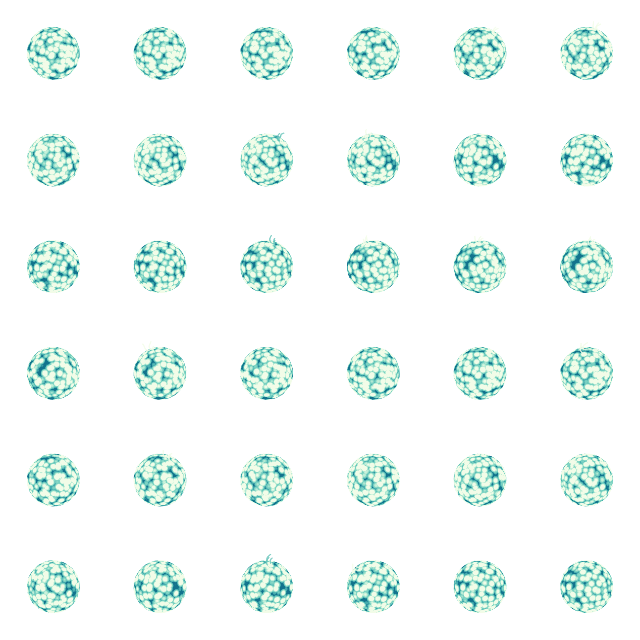
This pattern is drawn by a WebGL 1 fragment shader. Its source:

```glsl
precision highp float;
// Six by six grid of teal and cream spheres with slowly shifting cellular mottling.

uniform vec2 u_resolution;

vec3 hash3(vec3 p) {
  return fract(sin(vec3(dot(p, vec3(127.1, 311.7, 74.7)),
                        dot(p, vec3(269.5, 183.3, 246.1)),
                        dot(p, vec3(113.5, 271.9, 124.6)))) * 43758.5);
}

// Distance to the nearest feature point; points drift with phase.
float cellular(vec3 p, float phase) {
  vec3 base = floor(p);
  float nearest = 4.0;
  for (int x = -1; x <= 1; x++)
    for (int y = -1; y <= 1; y++)
      for (int z = -1; z <= 1; z++) {
        vec3 cell = base + vec3(float(x), float(y), float(z));
        vec3 point = cell + 0.5 + 0.45 * sin(phase + 6.2832 * hash3(cell));
        nearest = min(nearest, distance(p, point));
      }
  return nearest;
}

// Cream through mint and teal to deep blue.
vec3 palette(float t) {
  vec3 color = vec3(0.95, 0.99, 0.91);
  color = mix(color, vec3(0.74, 0.93, 0.84), smoothstep(0.42, 0.53, t));
  color = mix(color, vec3(0.48, 0.82, 0.76), smoothstep(0.53, 0.64, t));
  color = mix(color, vec3(0.27, 0.67, 0.68), smoothstep(0.66, 0.77, t));
  return mix(color, vec3(0.07, 0.45, 0.55), smoothstep(0.77, 0.87, t));
}

// Coverage of a short wavy hair leaving root along the given angle.
float strand(vec2 p, vec2 root, float angle, float len, float pixel) {
  vec2 d = p - root;
  vec2 along = vec2(cos(angle), sin(angle));
  vec2 q = vec2(dot(d, along), dot(d, vec2(-along.y, along.x)));
  q.y -= 0.04 * sin(q.x * 14.0);
  q.x -= clamp(q.x, 0.0, len);
  return 1.0 - smoothstep(0.008, 0.008 + pixel, length(q));
}

void main() {
  vec2 grid = gl_FragCoord.xy / u_resolution * 6.0;
  vec2 id = floor(grid);
  vec2 p = (fract(grid) - 0.5) * 4.0;
  float pixel = 24.0 / min(u_resolution.x, u_resolution.y);
  float index = id.x + 6.0 * (5.0 - id.y);

  // Mottled sphere, foreshortened toward the rim
  float r2 = dot(p, p);
  vec3 normal = vec3(p, sqrt(max(1.0 - r2, 0.0)));
  vec3 surface = palette(cellular(normal * 4.6 + 17.3, index * 0.3));
  float disc = 1.0 - smoothstep(-0.5, 0.5, (sqrt(r2) - 0.99) / pixel);
  vec3 color = mix(vec3(1.0), surface, disc);

  // Stray hairs near the upper rim of some spheres
  vec3 wear = hash3(vec3(id, 5.0));
  if (wear.x < 0.4) {
    float side = mix(0.7, 2.4, wear.y);
    vec3 ink = palette(wear.z < 0.65 ? 0.4 : 0.7);
    for (int i = 0; i < 3; i++) {
      vec3 h = hash3(vec3(id, 11.0 + float(i)));
      float a = side + 0.35 * (h.x - 0.5);
      vec2 root = vec2(cos(a), sin(a)) * mix(0.8, 1.0, h.y);
      float hair = strand(p, root, a + 1.6 * (h.z - 0.5), 0.12 + 0.22 * h.x, pixel);
      color = mix(color, ink, hair * 0.8);
    }
  }
  gl_FragColor = vec4(color, 1.0);
}
```
